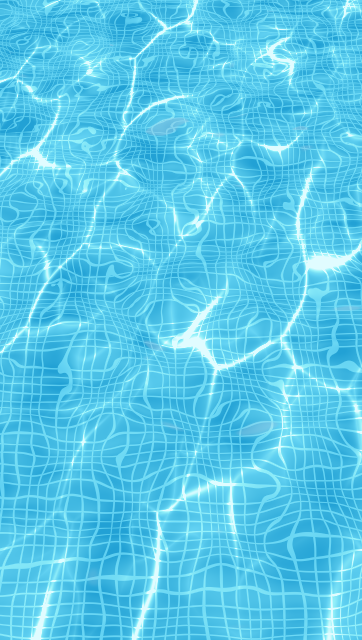
This texture is drawn by a Shadertoy shader. Its source:

```glsl
// Sunlit swimming pool: a tiled floor in perspective, bent by the slope of
// a gradient-noise water surface, under two nets of caustic light made from
// warped Voronoi edges. All light is summed and coloured by one blue ramp.

const float HORIZON = 2.0;               // vanishing height, canvas heights
const float TILE = 0.0212;               // tile size at the bottom edge
const float GROUT = 0.075;               // half grout width, in tiles
const float GROUT_LIGHT = 0.43;
const vec2 WAVE_FREQ = vec2(7.5, 17.0);  // swell, ripple
const vec2 WAVE_BEND = vec2(0.021, 0.0042);
const vec2 CELL = vec2(0.17, 0.34);      // caustic cell size
const float LEAN = 0.2;                  // slant of the caustic net
const float BASE_LIGHT = 0.1;

const vec3 DEEP  = vec3(0.17, 0.66, 0.85);
const vec3 WATER = vec3(0.29, 0.75, 0.90);
const vec3 CLEAR = vec3(0.38, 0.82, 0.95);
const vec3 PALE  = vec3(0.46, 0.87, 0.96);
const vec3 GLOW  = vec3(0.59, 0.95, 0.98);
const vec3 SPARK = vec3(0.88, 0.99, 1.00);
const vec3 BLUSH = vec3(0.66, 0.78, 0.88);

vec2 hash2(vec2 p) {
    vec3 h = fract(p.xyx * vec3(0.1031, 0.1030, 0.0973));
    h += dot(h, h.yzx + 33.33);
    return fract((h.xx + h.yz) * h.zy);
}

float cornerSlope(vec2 cell, vec2 offset) {
    return dot(hash2(cell) * 2.0 - 1.0, offset);
}

float gradientNoise(vec2 p) {
    vec2 i = floor(p), f = p - i;
    vec2 u = f * f * f * (f * (f * 6.0 - 15.0) + 10.0);
    vec2 e = vec2(1.0, 0.0);
    return mix(mix(cornerSlope(i, f), cornerSlope(i + e, f - e), u.x),
               mix(cornerSlope(i + e.yx, f - e.yx),
                   cornerSlope(i + 1.0, f - 1.0), u.x), u.y);
}

vec2 noise2(vec2 p) {
    return vec2(gradientNoise(p), gradientNoise(p + vec2(37.2, 11.7)));
}

float waterHeight(vec2 p) {
    vec2 amp = WAVE_BEND / WAVE_FREQ;
    return amp.x * gradientNoise(p * WAVE_FREQ.x + 5.3)
         + amp.y * gradientNoise(p * WAVE_FREQ.y + 19.1);
}

vec2 waterSlope(vec2 p) {
    vec2 e = vec2(0.004, 0.0);
    float h = waterHeight(p);
    return vec2(waterHeight(p + e) - h, waterHeight(p + e.yx) - h) / e.x;
}

// Distance to the nearest border between Voronoi cells
float cellEdge(vec2 p) {
    vec2 i = floor(p), f = p - i, home = vec2(0.0), nearest = vec2(8.0);
    for (int y = -1; y <= 1; y++)
    for (int x = -1; x <= 1; x++) {
        vec2 g = vec2(x, y);
        vec2 r = g + 0.1 + 0.8 * hash2(i + g) - f;
        if (dot(r, r) < dot(nearest, nearest)) { nearest = r; home = g; }
    }
    float edge = 8.0;
    for (int y = -2; y <= 2; y++)
    for (int x = -2; x <= 2; x++) {
        vec2 g = home + vec2(x, y);
        vec2 r = g + 0.1 + 0.8 * hash2(i + g) - f;
        vec2 d = r - nearest;
        if (dot(d, d) > 0.0001) edge = min(edge, dot(0.5 * (r + nearest), normalize(d)));
    }
    return edge;
}

// Grout coverage, filtered to the pixel footprint
float groutLines(vec2 t) {
    vec2 d = abs(fract(t - 0.5) - 0.5);
    vec2 dx = dFdx(t), dy = dFdy(t);
    vec2 w = max(sqrt(dx * dx + dy * dy), 0.001);
    vec2 cover = min(clamp((GROUT - d) / w + 0.5, 0.0, 1.0), 2.0 * GROUT / w);
    return max(cover.x, cover.y);
}

vec3 waterRamp(float light) {
    float s = max(light, -0.06) * 5.0;
    vec3 c = mix(DEEP, WATER, min(s, 1.0));
    c = mix(c, CLEAR, clamp(s - 1.0, 0.0, 1.0));
    c = mix(c, PALE, clamp(s - 2.0, 0.0, 1.0));
    c = mix(c, GLOW, clamp(s - 3.0, 0.0, 1.0));
    return mix(c, SPARK, clamp(s - 4.0, 0.0, 1.0));
}

void mainImage(out vec4 fragColor, in vec2 fragCoord) {
    // Perspective floor
    vec2 p = fragCoord / iResolution.y;
    float depth = HORIZON / (HORIZON - p.y);
    float center = 0.5 * iResolution.x / iResolution.y;
    vec2 ground = vec2((p.x - center) * depth, HORIZON * (depth - 1.0));

    // Refracted tiles
    vec2 bent = ground + waterSlope(ground) * mix(0.75, 1.5, p.y);
    float grout = groutLines(bent / TILE);

    // Main caustic net, with strands that swell and fade
    vec2 q = vec2(ground.x - LEAN * ground.y, ground.y) / CELL + 3.4;
    vec2 net = q + 0.55 * noise2(q * 1.2) + 0.05 * noise2(q * 3.5);
    float edge = cellEdge(net);
    float strength = smoothstep(-0.22, 0.34, gradientNoise(q * 0.9 + 8.6));
    float core = strength * exp(-pow(edge / (0.016 + 0.022 * strength), 2.0));
    float halo = (0.3 + 0.7 * strength) * exp(-edge / 0.11);

    // Finer, fainter net, denser far away
    vec2 fine = q * vec2(1.7, 2.1) + 0.7 * noise2(q * 2.0 + 4.0) + 21.0;
    float fade = smoothstep(-0.1, 0.35, gradientNoise(q * 1.3 + 40.5));
    float thread = fade * exp(-cellEdge(fine) / 0.07);

    // Broad shade and ripple streaks
    float shade = gradientNoise(ground * vec2(6.0, 4.5) + 14.2)
                + 0.5 * gradientNoise(ground * vec2(14.0, 11.0) + 3.9);
    float streak = gradientNoise(bent * vec2(10.0, 42.0) + 6.1);

    float light = BASE_LIGHT + 0.36 * shade + mix(0.15, 0.4, p.y) * streak
                + GROUT_LIGHT * grout + 0.3 * halo + 0.8 * core
                + mix(0.2, 0.6, p.y) * thread;
    vec3 color = waterRamp(light);

    // Rare rosy glints of split light
    float glint = smoothstep(0.38, 0.52, gradientNoise(bent * vec2(11.0, 19.0) + 31.0));
    fragColor = vec4(mix(color, BLUSH, 0.35 * glint), 1.0);
}
```
